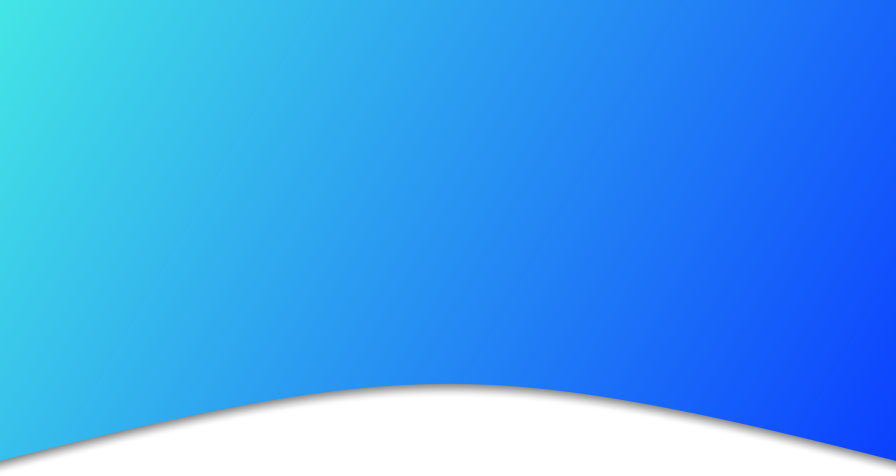
A Shadertoy shader for this background:

```glsl
const vec3 CYAN = vec3(0.266, 0.900, 0.900);
const vec3 BLUE = vec3(0.042, 0.250, 1.000);
const vec3 PAPER = vec3(1.0);
const float GRADIENT_ANGLE = 0.5236;   // radians below horizontal
const float PANEL_HEIGHT = 0.970;      // span of the gradient, in canvas heights
const float CREST_HEIGHT = 0.1936;     // top of the hill
const float CREST_ROUNDNESS = 0.1537;  // larger is flatter at the top
const float FLANK_SLOPE = 0.5515;      // heights per canvas width
const float SHADOW_OFFSET = 0.0075;
const float SHADOW_SPREAD = 0.022;
const float SHADOW_STRENGTH = 0.6;

// Hyperbolic hill: rounded crest with nearly straight flanks
float hillHeight(float x) {
    float flank = FLANK_SLOPE * (x - 0.5);
    return CREST_HEIGHT + CREST_ROUNDNESS - length(vec2(CREST_ROUNDNESS, flank));
}

// Diagonal blend from the upper left to the lower right corner
vec3 panelColor(vec2 uv, float aspect) {
    vec2 direction = vec2(cos(GRADIENT_ANGLE), sin(GRADIENT_ANGLE));
    vec2 fromCorner = vec2(uv.x * aspect, 1.0 - uv.y);
    float span = dot(direction, vec2(aspect, PANEL_HEIGHT));
    return mix(CYAN, BLUE, clamp(dot(fromCorner, direction) / span, 0.0, 1.0));
}

// Soft shadow cast by the panel onto the paper
vec3 paperColor(float depth) {
    float fade = smoothstep(-SHADOW_SPREAD, SHADOW_SPREAD, depth - SHADOW_OFFSET);
    return PAPER * (1.0 - SHADOW_STRENGTH * (1.0 - fade));
}

void mainImage(out vec4 fragColor, in vec2 fragCoord) {
    vec2 uv = fragCoord / iResolution.xy;
    float aspect = iResolution.x / iResolution.y;
    float pixel = 1.0 / iResolution.y;

    // Depth below the panel edge, positive on the paper
    float depth = hillHeight(uv.x) - uv.y;
    float paperMask = smoothstep(-0.7 * pixel, 0.7 * pixel, depth);

    vec3 color = mix(panelColor(uv, aspect), paperColor(depth), paperMask);
    fragColor = vec4(color, 1.0);
}
```
